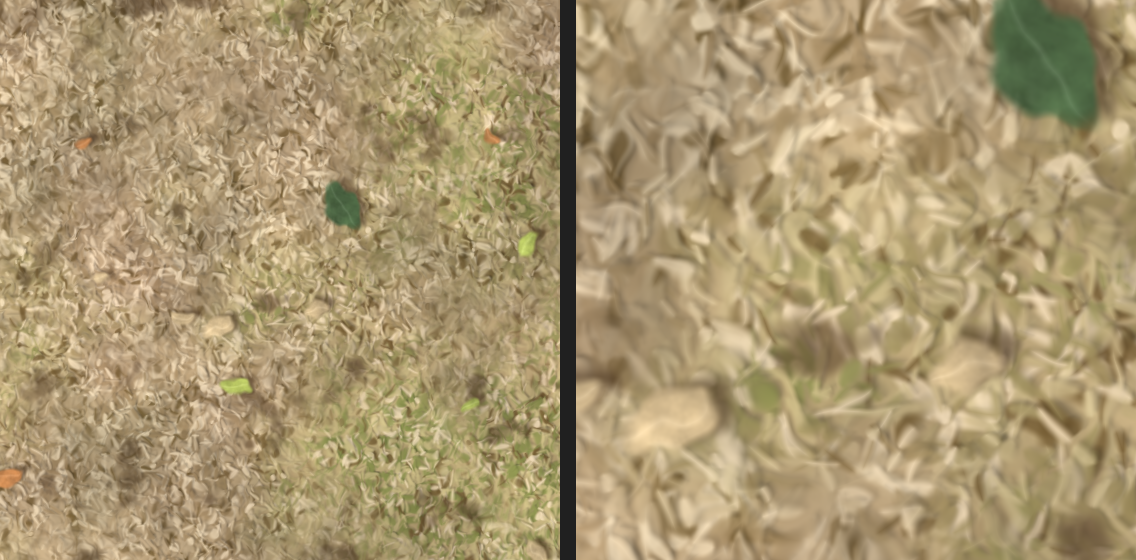
Left: the whole. Right: its middle third, enlarged.
Write a Shadertoy shader that draws this texture.

```glsl
// Dry, sunlit lawn: soft matted straw, faint green patches and a few fallen leaves.

const vec3 TAN   = vec3(0.73, 0.64, 0.51);
const vec3 BROWN = vec3(0.61, 0.51, 0.37);
const vec3 CREAM = vec3(0.90, 0.82, 0.69);
const vec3 STRAW = vec3(0.75, 0.69, 0.49);
const vec3 OLIVE = vec3(0.58, 0.54, 0.33);
const vec3 FRESH = vec3(0.47, 0.53, 0.26);
const vec3 SOIL  = vec3(0.42, 0.33, 0.18);
const vec3 HOLLOW = vec3(0.30, 0.22, 0.14);
const vec2 SHADOW_SHIFT = vec2(0.0036, 0.0026);

float hash(vec2 p) {
    vec3 q = fract(p.xyx * 0.1031);
    q += dot(q, q.yzx + 33.33);
    return fract((q.x + q.y) * q.z);
}

vec2 hash2(vec2 p) {
    return vec2(hash(p), hash(p + vec2(57.3, 19.7)));
}

float noise(vec2 p) {
    vec2 i = floor(p), f = fract(p);
    f = f * f * (3.0 - 2.0 * f);
    float low = mix(hash(i), hash(i + vec2(1, 0)), f.x);
    float high = mix(hash(i + vec2(0, 1)), hash(i + vec2(1, 1)), f.x);
    return mix(low, high, f.y);
}

float fbm(vec2 p) {
    float sum = 0.0, amp = 0.533;
    for (int i = 0; i < 4; i++) {
        sum += amp * noise(p);
        p = mat2(1.6, 1.2, -1.2, 1.6) * p + 7.3;
        amp *= 0.5;
    }
    return sum;
}

vec2 rotate(vec2 p, float angle) {
    float c = cos(angle), s = sin(angle);
    return vec2(c * p.x + s * p.y, c * p.y - s * p.x);
}

// Coverage of a bent, tapered sliver lying along x
float sliver(vec2 p, float len, float width, float bend, float soft) {
    float t = p.x / len;
    float d = abs(p.y + bend * len * t * t) - width * (1.0 - t * t);
    return (1.0 - smoothstep(-soft, soft, d)) * (1.0 - smoothstep(0.6, 1.0, abs(t)));
}

vec3 grassColor(float pick, float green) {
    vec3 leafy = mix(OLIVE, FRESH, 0.6 * smoothstep(0.6, 1.0, green));
    vec3 dry = pick < 0.36 ? BROWN : pick < 0.70 ? TAN : CREAM;
    vec3 lush = pick < 0.45 ? leafy : pick < 0.82 ? STRAW : CREAM;
    return pick < 0.10 ? SOIL : mix(dry, lush, green);
}

// One layer of scattered blades with faint cast shadows
vec3 bladeLayer(vec3 color, vec2 uv, float scale, float seed, float green, float clarity) {
    vec2 p = uv * scale, home = floor(p);
    float soft = 0.0031 * scale;
    for (int y = -1; y <= 1; y++)
    for (int x = -1; x <= 1; x++) {
        vec2 cell = home + vec2(x, y);
        vec2 key = cell + seed * 37.0;
        vec2 shape = hash2(key + 11.0), look = hash2(key + 23.0);
        vec2 q = p - cell - hash2(key);
        float flow = noise(cell / scale * 7.0 + 3.0) - 0.5;
        float angle = 1.7 + 1.8 * flow + 2.3 * (look.x - 0.5);
        float len = mix(0.26, 0.84, shape.x);
        float width = mix(0.08, 0.26, shape.y * shape.y);
        float bend = 0.24 * (look.y - 0.5);
        float shade = sliver(rotate(q - SHADOW_SHIFT * scale, angle), len, width, bend, soft);
        float cover = sliver(rotate(q, angle), len, width, bend, soft);
        float clump = 0.4 * (noise(cell / scale * 14.0) - 0.5);
        vec3 tint = grassColor(clamp(hash(key + 41.0) + clump, 0.0, 1.0), green);
        color = mix(color, color * 0.86, shade * clarity);
        color = mix(color, tint, clarity * cover);
    }
    return color;
}

// Fallen leaf with a shadow, mottled face and pale midrib
vec3 leaf(vec3 color, vec2 uv, vec2 center, float angle, float len, vec3 tint) {
    vec2 p = uv - center + 0.012 * (vec2(noise(uv * 60.0), noise(uv * 60.0 + 9.0)) - 0.5);
    vec2 q = rotate(p, angle);
    float width = 0.48 * len;
    float shade = sliver(rotate(p - vec2(0.012, 0.007), angle), len, width, 0.15, 0.009);
    float cover = sliver(q, len, width, 0.15, 0.005);
    float rib = sliver(q, len * 0.9, 0.002, 0.15, 0.003);
    vec3 face = tint * (0.72 + 0.56 * fbm(uv * 45.0)) + 0.08 * rib;
    return mix(mix(color, HOLLOW, 0.6 * shade), face, 0.9 * cover);
}

void mainImage(out vec4 fragColor, in vec2 fragCoord) {
    vec2 uv = fragCoord / iResolution.y;
    vec2 warp = vec2(noise(uv * 55.0), noise(uv * 55.0 + 31.0)) - 0.5;
    vec2 p = uv + 0.008 * warp;

    // Ground, green patches and patches where the mat is blurred
    float green = smoothstep(0.36, 0.72, fbm(uv * 4.0 + 5.0) + 0.26 * (uv.x - 0.5));
    float clarity = mix(0.38, 0.78, smoothstep(0.32, 0.62, fbm(uv * 11.0 + 17.0)));
    vec3 color = mix(BROWN, mix(TAN, STRAW, green), 0.25 + 0.75 * fbm(p * 40.0));

    // Matted blades, from coarse to fine
    for (int i = 0; i < 8; i++) {
        float layer = float(i);
        float scale = 21.0 + 4.3 * layer;
        color = bladeLayer(color, p + 0.173 * layer, scale, layer + 1.0, green, clarity);
    }

    // Dark hollows, broad tone changes and clumps
    color = mix(color, HOLLOW, 0.55 * smoothstep(0.66, 0.82, fbm(uv * 13.0 + 2.0)));
    color *= 1.03 + 0.36 * (fbm(uv * 6.0 + 40.0) - 0.5) + 0.26 * (fbm(p * 24.0 + 70.0) - 0.5);
    color += vec3(0.05, 0.0, 0.03) * (fbm(uv * 5.0 + 90.0) - 0.5);

    // Scattered leaves and one broad green leaf
    for (int i = 0; i < 11; i++) {
        vec2 key = vec2(float(i) * 3.7 + 1.0, 8.0);
        vec2 look = hash2(key + 5.0);
        vec3 tint = i % 4 == 0 ? vec3(0.68, 0.74, 0.36)
                  : i % 4 == 1 ? vec3(0.78, 0.52, 0.31) : vec3(0.84, 0.74, 0.57);
        color = leaf(color, uv, hash2(key), 6.28 * look.x, mix(0.018, 0.036, look.y), tint);
    }
    color = leaf(color, uv, vec2(0.61, 0.63), 2.1, 0.055, vec3(0.28, 0.40, 0.26));

    fragColor = vec4(clamp(color, 0.0, 1.0), 1.0);
}
```
